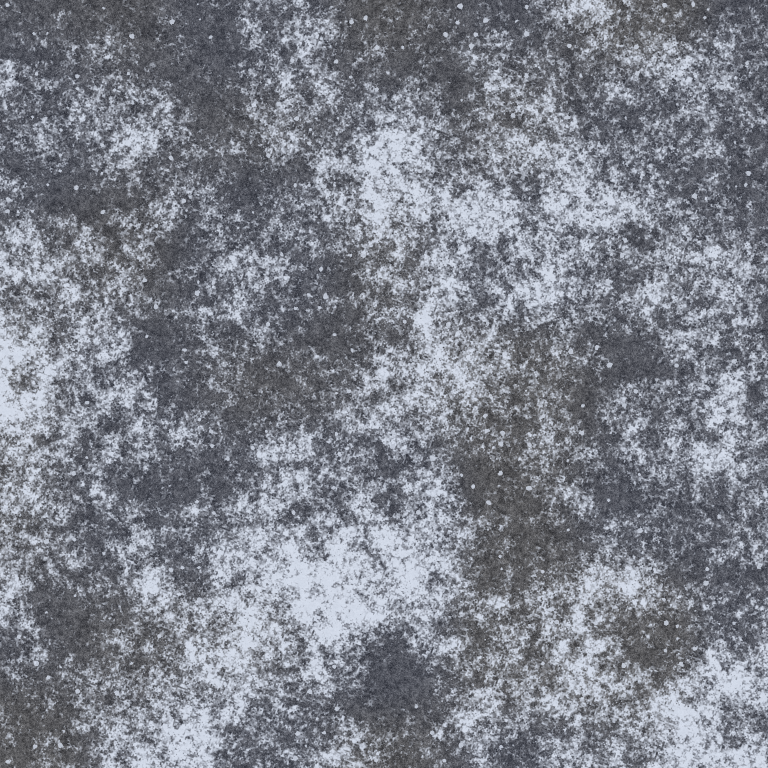
Give the GLSL for this texture, as a three.js fragment shader.

```glsl
// Dark grainy asphalt under a patchy, speckled dusting of snow.
varying vec2 vUv;

float hash(vec2 p) {
  vec3 q = fract(p.xyx * 0.1031);
  q += dot(q, q.yzx + 33.33);
  return fract((q.x + q.y) * q.z);
}

// Value noise centred on zero
float noise(vec2 p) {
  vec2 cell = floor(p);
  vec2 f = fract(p);
  f = f * f * (3.0 - 2.0 * f);
  float low = mix(hash(cell), hash(cell + vec2(1.0, 0.0)), f.x);
  float high = mix(hash(cell + vec2(0.0, 1.0)), hash(cell + 1.0), f.x);
  return mix(low, high, f.y) - 0.5;
}

// Four rotated octaves, scaled to roughly unit deviation
float layeredNoise(vec2 p, float gain) {
  float sum = 0.0;
  float power = 0.0;
  float weight = 1.0;
  for (int i = 0; i < 4; i++) {
    sum += weight * noise(p);
    power += weight * weight;
    weight *= gain;
    p = mat2(1.68, 1.25, -1.25, 1.68) * p + 19.7;
  }
  return sum / (0.2145 * sqrt(power));
}

// Sparse ragged flecks, one per chosen grid cell
float flecks(vec2 p, float ragged) {
  vec2 cell = floor(p);
  vec2 centre = 0.3 + 0.4 * vec2(hash(cell + 7.0), hash(cell + 53.0));
  float present = step(0.86, hash(cell + 101.0));
  float radius = 0.08 + 0.12 * hash(cell + 157.0);
  float d = length(fract(p) - centre) - 0.035 * ragged;
  return present * (1.0 - smoothstep(radius - 0.06, radius + 0.06, d));
}

void main() {
  // Broad drifts broken up by fine speckle
  float drift = layeredNoise(vUv * 4.0 + 31.0, 0.75);
  float speckle = layeredNoise(vUv * 56.0 + 211.0, 1.15);
  float cover = smoothstep(-0.7, 2.0, 0.75 * drift + 0.63 * speckle);
  cover = max(cover, 0.85 * flecks(vUv * 56.0, speckle));

  // Asphalt drifts between cool and warm grey, with fine stone grain
  float warmth = smoothstep(-0.2, 0.3, noise(vUv * 6.0 + 71.0));
  float grain = layeredNoise(vUv * 90.0 + 407.0, 1.3);
  vec3 asphalt = mix(vec3(0.315, 0.325, 0.36), vec3(0.335, 0.335, 0.345), warmth);
  asphalt += 0.045 * grain;

  // Snow is pale blue and nearly flat
  vec3 snow = vec3(0.82, 0.85, 0.905) + 0.008 * grain;
  gl_FragColor = vec4(mix(asphalt, snow, cover), 1.0);
}
```
